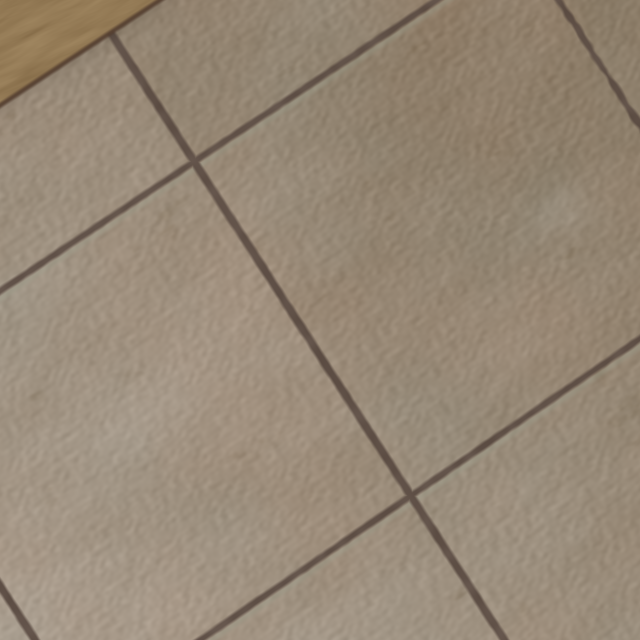
A WebGL 1 fragment shader for this texture:

```glsl
precision highp float;
// Large square stone floor tiles laid on a slant, meeting a strip of wood at the top left.
// A skewed lattice gives cell coordinates; grout is the distance to the nearest lattice line,
// and layered noise adds cloudy stain, streaks and fine relief to the stone.
uniform vec2 u_resolution;

// Lattice: one crossing, the two tile edges, and a slight perspective taper
const vec2 CROSSING = vec2(0.3034, 0.7474);
const vec2 EDGE_ROW = vec2(0.512, 0.341);
const vec2 EDGE_COLUMN = vec2(0.3385, -0.5221);
const float TAPER = 0.013;
const float TILE_SIZE = 0.62;
const float WOOD_EDGE = -0.386;

// Half widths of the joints and the softness of their edges
const float COLUMN_JOINT = 0.0063;
const float WORN_JOINT = 0.0047;
const float ROW_JOINT = 0.0050;
const float WOOD_JOINT = 0.0036;
const float SOFTNESS = 0.0032;

const vec3 STONE_LIGHT = vec3(0.665, 0.613, 0.553);
const vec3 STONE_DARK = vec3(0.545, 0.483, 0.402);
const vec3 GROUT = vec3(0.365, 0.305, 0.270);
const vec3 WOOD_LIGHT = vec3(0.640, 0.540, 0.390);
const vec3 WOOD_DARK = vec3(0.525, 0.425, 0.285);
const vec3 WOOD_SHADOW = vec3(0.320, 0.235, 0.180);
const vec3 PALE_RIM = vec3(0.610, 0.610, 0.540);

const vec2 PATCH_CENTER = vec2(0.885, 0.665);
const float RELIEF = 0.05;

float hash(vec2 p) {
  vec3 q = fract(vec3(p.xyx) * 0.1031);
  q += dot(q, q.yzx + 33.33);
  return fract((q.x + q.y) * q.z);
}

float noise(vec2 p) {
  vec2 i = floor(p), f = fract(p);
  f = f * f * (3.0 - 2.0 * f);
  return mix(mix(hash(i), hash(i + vec2(1.0, 0.0)), f.x),
             mix(hash(i + vec2(0.0, 1.0)), hash(i + vec2(1.0, 1.0)), f.x), f.y);
}

float fbm(vec2 p) {
  float sum = 0.0, weight = 0.5;
  for (int i = 0; i < 4; i++) {
    sum += weight * noise(p);
    p = p * 2.03 + 17.3;
    weight *= 0.5;
  }
  return sum / 0.9375;
}

float cross2(vec2 a, vec2 b) { return a.x * b.y - a.y * b.x; }

// Canvas position to lattice coordinates: x counts columns, y counts rows downward
vec2 toLattice(vec2 p) {
  vec2 d = p - CROSSING;
  vec2 c = vec2(cross2(d, EDGE_COLUMN), cross2(EDGE_ROW, d)) / cross2(EDGE_ROW, EDGE_COLUMN);
  c.y /= 1.0 - TAPER * c.x;
  return c;
}

// Coverage of a line at the given distance
float joint(float dist, float halfWidth, float soft) {
  return 1.0 - smoothstep(halfWidth - soft, halfWidth + soft, abs(dist));
}

vec3 stone(vec2 p, vec2 cell) {
  vec2 tile = floor(cell);
  vec2 q = cell + 7.0 * tile + 30.0;
  float shade = 0.03 + 0.42 * p.x + 0.52 * p.y;
  shade += 0.50 * (fbm(q * vec2(2.0, 4.5)) - 0.5);
  shade += 0.24 * (fbm(q * vec2(7.0, 22.0)) - 0.5);
  shade += 0.06 * (hash(tile + 40.0) - 0.5);
  // Sparse brown smudges and one pale worn patch
  shade += 0.35 * smoothstep(0.74, 0.92, fbm(q * vec2(9.0, 15.0) + 5.0));
  float patchDist = length((p - PATCH_CENTER) * vec2(1.0, 0.85));
  shade -= 0.18 * (1.0 - smoothstep(0.02, 0.075, patchDist + 0.03 * noise(p * 40.0)));
  vec3 color = mix(STONE_LIGHT, STONE_DARK, clamp(shade, 0.0, 1.15));
  // Fine relief lit from the upper left, and a faint warm to cool drift
  vec2 g = q * vec2(58.0, 80.0);
  color += RELIEF * (noise(g) - noise(g + vec2(0.45, 0.5)));
  color += 0.018 * (noise(p * 150.0) - 0.5);
  color += vec3(0.014, -0.003, -0.008) * (2.0 * fbm(p * 6.0 + 9.0) - 1.0);
  return color;
}

vec3 wood(vec2 p, vec2 cell) {
  float grain = fbm(vec2(cell.x * 6.0 + cell.y * 4.0, cell.y * 48.0 - cell.x * 9.0) + 60.0);
  float fiber = noise(vec2(cell.x * 14.0, cell.y * 130.0) + 90.0);
  return mix(WOOD_DARK, WOOD_LIGHT, clamp(0.5 + 1.1 * (grain - 0.5) + 0.25 * (fiber - 0.5), 0.0, 1.0));
}

void main() {
  vec2 p = gl_FragCoord.xy / u_resolution;
  float soft = max(SOFTNESS, 0.8 / min(u_resolution.x, u_resolution.y));
  vec2 cell = toLattice(p);
  vec2 line = floor(cell + 0.5);
  vec2 dist = (cell - line) * TILE_SIZE;
  float woodDist = (cell.y - WOOD_EDGE) * TILE_SIZE;

  // Stone with a pale rim on the lower side of each joint
  vec3 color = stone(p, cell);
  float rim = smoothstep(0.004, 0.009, dist.y) * (1.0 - smoothstep(0.009, 0.019, dist.y));
  color = mix(color, PALE_RIM, 0.45 * rim);
  float glow = smoothstep(0.004, 0.010, dist.x) * (1.0 - smoothstep(0.010, 0.022, dist.x));
  color += 0.012 * glow;

  // Joints: slightly ragged, with the right hand column thinner and chipped
  float worn = step(0.5, line.x);
  float ragged = noise(p * 75.0) - 0.5;
  float columnWidth = mix(COLUMN_JOINT, WORN_JOINT, worn) + mix(0.0012, 0.005, worn) * ragged;
  float rowWidth = ROW_JOINT + 0.0012 * ragged;
  float grout = max(joint(dist.x, columnWidth, soft), joint(dist.y, rowWidth, soft));
  color = mix(color, GROUT + 0.05 * (noise(p * 60.0 + 8.0) - 0.5), 0.95 * grout);

  // Wood strip with a dark seam and a soft shadow on the stone
  color *= 1.0 - 0.10 * exp(-max(woodDist, 0.0) / 0.014);
  color = mix(color, wood(p, cell), 1.0 - smoothstep(-soft, soft, woodDist));
  color = mix(color, WOOD_SHADOW, 0.85 * joint(woodDist, WOOD_JOINT, soft));

  gl_FragColor = vec4(color, 1.0);
}
```
